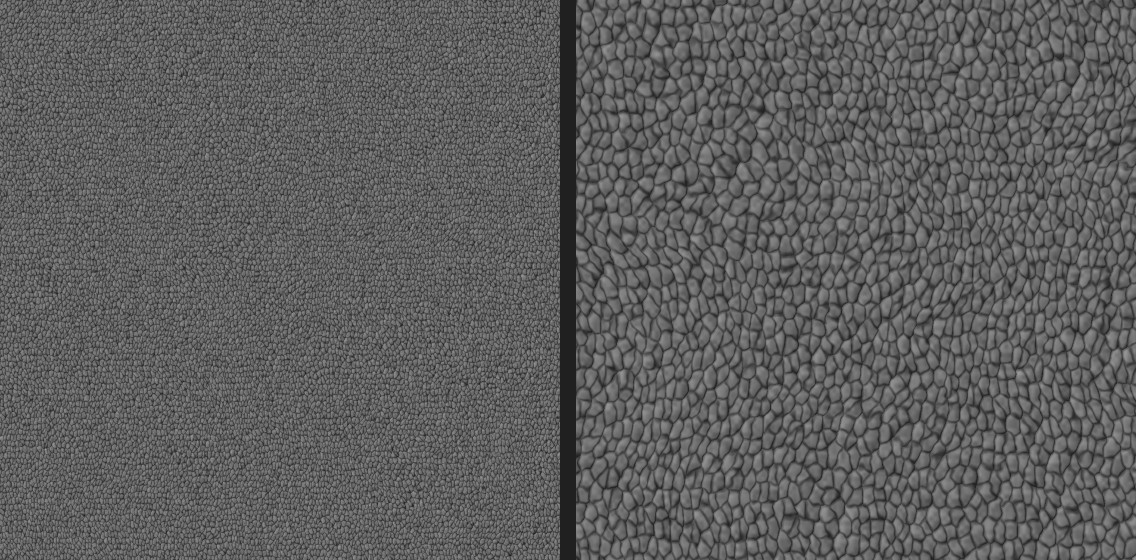
Left: the whole. Right: its middle third, enlarged.
A WebGL 2 fragment shader for this texture:

```glsl
#version 300 es
precision highp float;

uniform vec2 u_resolution;
out vec4 fragColor;

// Integer hash of a lattice cell, two values in 0..1
vec2 hash2(vec2 cell) {
    uvec2 q = uvec2(ivec2(cell)) * uvec2(1597u, 3571u);
    uint n = (q.x ^ (q.y << 7)) * 747796u + q.x * 2891u + q.y;
    n = (n ^ (n >> 15)) * 739393u;
    n = (n ^ (n >> 13)) * 668265u;
    n ^= n >> 16;
    return vec2(n & 65535u, n >> 16) / 65535.0;
}

float valueNoise(vec2 p) {
    vec2 i = floor(p);
    vec2 f = fract(p);
    f = f * f * (3.0 - 2.0 * f);
    float low = mix(hash2(i).x, hash2(i + vec2(1, 0)).x, f.x);
    float high = mix(hash2(i + vec2(0, 1)).x, hash2(i + vec2(1, 1)).x, f.x);
    return mix(low, high, f.y);
}

// Bends the grain so that its columns lean and wander
vec2 bendGrain(vec2 p) {
    float sway = valueNoise(p * vec2(6.0, 11.0)) - 0.5;
    float ripple = valueNoise(p * vec2(22.0, 34.0) + 40.0) - 0.5;
    float lift = valueNoise(p * vec2(24.0, 15.0) + 90.0) - 0.5;
    return p + vec2(0.024 * sway + 0.007 * ripple, 0.006 * lift);
}

float leather(vec2 p) {
    vec2 q = bendGrain(p) * vec2(158.0, 98.0);

    // Ragged pebble outlines
    q += 0.3 * vec2(valueNoise(p * 230.0 + 60.0), valueNoise(p * 230.0 + 160.0));
    vec2 base = floor(q);
    float nearest = 9.0;
    float second = 9.0;
    vec2 offset = vec2(0.0);
    vec2 nearestCell = base;

    // Two closest pebble centres on staggered rows
    for (int y = -1; y <= 1; y++) {
        for (int x = -1; x <= 1; x++) {
            vec2 cell = base + vec2(x, y);
            vec2 centre = cell + 0.13 + 0.74 * hash2(cell);
            centre.x += 0.5 * mod(cell.y, 2.0) - 0.25;
            vec2 toPoint = q - centre;
            float d = length(toPoint);
            if (d < nearest) {
                second = nearest;
                nearest = d;
                offset = toPoint;
                nearestCell = cell;
            } else {
                second = min(second, d);
            }
        }
    }

    // Narrow creases around flat pebbles lit from the upper left
    float pebble = smoothstep(0.0, 0.36, second - nearest);
    float tilt = dot(offset, normalize(vec2(-0.85, 0.5)));
    float tone = 0.246 + 0.195 * pebble + 0.14 * tilt;
    tone += 0.03 * (hash2(nearestCell + 517.0).y - 0.5);

    // Fine surface grain
    return tone + 0.13 * (valueNoise(p * 380.0 + 700.0) - 0.5);
}

void main() {
    // Four samples smooth the crease edges
    float tone = 0.0;
    for (int i = 0; i < 4; i++) {
        vec2 shift = vec2(i % 2, i / 2) * 0.5 - 0.25;
        tone += leather((gl_FragCoord.xy + shift) / u_resolution.y);
    }
    fragColor = vec4(vec3(clamp(tone * 0.25, 0.14, 0.64)), 1.0);
}
```
